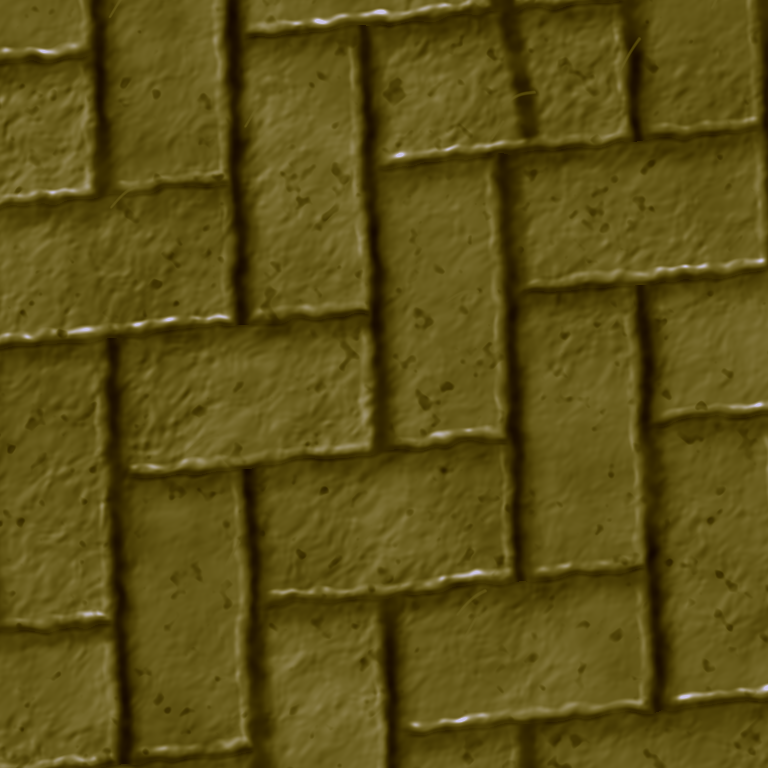
A three.js fragment shader for this texture:

```glsl
varying vec2 vUv;

float hash(vec2 p) {
  vec3 q = fract(p.xyx * vec3(0.1031, 0.103, 0.0973));
  q += dot(q, q.yzx + 33.33);
  return fract((q.x + q.y) * q.z);
}

float noise(vec2 p) {
  vec2 i = floor(p), f = fract(p);
  f = f * f * (3.0 - 2.0 * f);
  return mix(mix(hash(i), hash(i + vec2(1.0, 0.0)), f.x),
             mix(hash(i + vec2(0.0, 1.0)), hash(i + 1.0), f.x), f.y);
}

// Rough height, drawn out along the second axis
float grain(vec2 s) {
  vec2 t = s + 0.012 * vec2(noise(s * 30.0), noise(s * 30.0 + 50.0));
  return 0.6 * noise(t * vec2(48.0, 34.0)) + 0.75 * noise(t * vec2(95.0, 60.0) + 7.0)
       + 0.4 * noise(t.yx * vec2(110.0, 165.0) + 19.0);
}

float segment(vec2 p, vec2 a, vec2 b) {
  vec2 pa = p - a, ba = b - a;
  return length(pa - ba * clamp(dot(pa, ba) / dot(ba, ba), 0.0, 1.0));
}

// 1 inside the inner distance, fading to 0 at the outer one
float fade(float inner, float outer, float d) {
  return 1.0 - smoothstep(inner, outer, d);
}

// Dark olive through ochre to a cool glint
vec3 olive(float tone) {
  float lift = max(tone - 0.2, 0.0);
  return vec3(tone, max(tone - 0.05 + 0.1 * max(tone - 0.55, 0.0), 0.0), 2.5 * lift * lift);
}

void main() {
  vec2 p = vec2(vUv.x, 1.0 - vUv.y);
  vec2 slant = vec2(p.x + p.y, p.x - p.y) * 0.707 + 3.0;

  // Skewed herringbone grid with slightly uneven edges
  vec2 g = vec2(p.x - 0.016 * (p.y - 0.5), 0.45 + 1.035 * (p.y - 0.45)) - vec2(0.307, 0.039);
  vec2 q = vec2(5.739 * g.x - 0.138 * g.y, 0.546 * g.x + 5.211 * g.y);
  q += 0.035 * (vec2(noise(p * 13.0), noise(p * 13.0 + 40.0)) - 0.5);
  q += 0.04 * (vec2(noise(slant * 50.0 + 9.0), noise(slant * 50.0 + 70.0)) - 0.5);

  // Find the brick holding this cell
  vec2 cell = floor(q);
  float kind = floor(mod(cell.x - cell.y + 0.5, 4.0));
  bool upright = kind < 0.5 || kind > 2.5;
  vec2 brick = cell;
  if (kind > 2.5) brick.y -= 1.0;
  else if (kind > 1.5) brick.x -= 1.0;
  vec2 size = upright ? vec2(1.0, 2.0) : vec2(2.0, 1.0);
  vec2 nearEdge = q - brick;
  vec2 farEdge = size - nearEdge;
  float id = hash(brick + 51.0);

  // Embossed, mottled face
  float relief = grain(slant) - grain(slant + vec2(0.006, 0.0));
  float rough = mix(0.08, 0.15, id) * (0.5 + noise(p * 9.0));
  float tone = 0.412 + 0.04 * (hash(brick + 17.0) - 0.5);
  tone += 0.07 * (noise(slant * 8.0) - 0.5) + 0.06 * (noise(slant * 22.0) - 0.5);
  tone += rough * relief;
  float pits = 0.7 * noise(slant * 52.0 + 31.0) + 0.3 * noise(slant * 120.0 + 5.0);
  tone -= 0.12 * smoothstep(0.72, 0.9, pits);
  tone -= 0.05 * max(fade(0.1, 0.24, nearEdge.x), fade(0.12, 0.28, nearEdge.y));

  // Broken glints on the lower and right rims
  float sparkle = noise(slant * 80.0 + 13.0);
  float patchy = smoothstep(0.25, 0.75, noise(p * 10.0 + 27.0));
  float lowerRim = fade(0.0, 0.034, abs(farEdge.y - 0.08));
  float rightRim = fade(0.0, 0.035, abs(farEdge.x - 0.11));
  float inside = smoothstep(0.08, 0.17, nearEdge.x) * smoothstep(0.04, 0.11, farEdge.x);
  tone += lowerRim * inside * (0.05 + 0.42 * sparkle * sparkle * (0.3 + patchy));
  tone += rightRim * 0.13 * sparkle * smoothstep(0.05, 0.12, farEdge.y);

  // Brown level joints, with a thin shadow under each rim
  float soil = 0.6 * noise(slant * 45.0 + 61.0) + 0.4 * noise(slant * 100.0 + 11.0);
  float levelJoint = fade(0.05, 0.18, nearEdge.y);
  tone = mix(tone, 0.2 + 0.15 * soil + 0.06 * relief, 0.85 * levelJoint);
  float shadow = max(fade(0.015, 0.055, farEdge.y), fade(0.0, 0.035, nearEdge.y));
  tone = mix(tone, 0.11 + 0.18 * soil, 0.85 * shadow);

  // Deep upright joints, partly filled with soil
  float sideJoint = max(fade(0.05, 0.16, nearEdge.x), fade(0.03, 0.09, farEdge.x));
  float core = max(fade(0.01, 0.085, nearEdge.x), fade(0.0, 0.055, farEdge.x));
  float fill = smoothstep(0.35, 0.8, noise(p * 8.0 + 5.0));
  tone = mix(tone, 0.18 + 0.11 * soil + 0.06 * relief, 0.92 * sideJoint);
  tone = mix(tone, 0.05 + 0.1 * fill + 0.1 * soil, 0.85 * core);

  // Slanted break through the top brick
  float broken = segment(p, vec2(0.655, -0.02), vec2(0.692, 0.17));
  tone = mix(tone, 0.1 + 0.16 * soil, 0.9 * fade(0.004, 0.021, broken + 0.008 * (soil - 0.5)));

  // Scattered straw
  for (int i = 0; i < 12; i++) {
    float n = float(i);
    vec2 start = vec2(hash(vec2(n, 3.0)), hash(vec2(n, 8.0)));
    vec2 reach = vec2(0.012, -0.012) + 0.03 * vec2(hash(vec2(n, 5.0)), -hash(vec2(n, 6.0)));
    float bend = 0.004 * sin(90.0 * (p.x - start.x));
    float straw = fade(0.0005, 0.003, segment(p + vec2(0.0, bend), start, start + reach));
    tone = mix(tone, 0.43, 0.6 * straw);
  }

  gl_FragColor = vec4(olive(clamp(tone, 0.06, 0.8)), 1.0);
}
```
